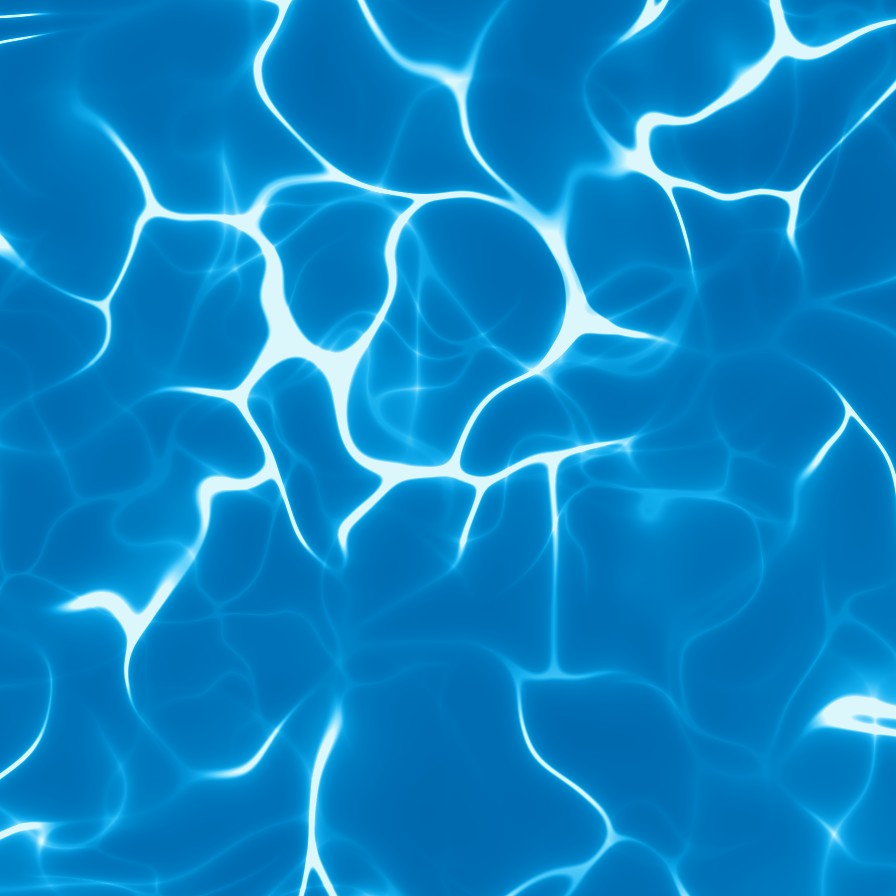
This texture is drawn by a Shadertoy shader. Its source:

```glsl
// Sunlit pool water: a web of bright caustic lines over deep blue
const vec3 DEEP  = vec3(0.00, 0.37, 0.64);
const vec3 BLUE  = vec3(0.00, 0.42, 0.69);
const vec3 AZURE = vec3(0.00, 0.49, 0.76);
const vec3 CLEAR = vec3(0.00, 0.57, 0.83);
const vec3 CYAN  = vec3(0.07, 0.68, 0.93);
const vec3 PALE  = vec3(0.39, 0.82, 0.98);
const vec3 GLINT = vec3(0.86, 0.97, 0.99);

vec2 hash2(vec2 p) {
    vec2 q = vec2(dot(p, vec2(127.1, 311.7)), dot(p, vec2(269.5, 183.3)));
    return fract(sin(q) * 43758.5453);
}

// Two independent channels of smooth value noise
vec2 noise2(vec2 p) {
    vec2 i = floor(p), f = fract(p);
    vec2 u = f * f * f * (f * (f * 6.0 - 15.0) + 10.0);
    vec2 low  = mix(hash2(i), hash2(i + vec2(1, 0)), u.x);
    vec2 high = mix(hash2(i + vec2(0, 1)), hash2(i + vec2(1, 1)), u.x);
    return mix(low, high, u.y);
}

// Bends straight cell walls into flowing curves
vec2 ripple(vec2 p, float amount) {
    vec2 wide = noise2(p * 0.9 + 3.7) - 0.5;
    vec2 fine = noise2(p * 2.1 + wide + 11.3) - 0.5;
    return p + amount * (wide + 0.32 * fine);
}

// Distance to the nearest cell wall, with corners rounded by a soft minimum
float wallDistance(vec2 p, float roundness) {
    vec2 cell = floor(p), f = fract(p);
    vec2 nearCell = vec2(0.0), nearest = vec2(0.0);
    float best = 9.0;
    for (int y = -1; y <= 1; y++)
    for (int x = -1; x <= 1; x++) {
        vec2 g = vec2(x, y);
        vec2 r = g + 0.06 + 0.88 * hash2(cell + g) - f;
        if (dot(r, r) < best) {
            best = dot(r, r);
            nearest = r;
            nearCell = g;
        }
    }
    float sum = 0.0;
    for (int y = -2; y <= 2; y++)
    for (int x = -2; x <= 2; x++) {
        vec2 g = nearCell + vec2(x, y);
        vec2 r = g + 0.06 + 0.88 * hash2(cell + g) - f;
        vec2 gap = r - nearest;
        if (dot(gap, gap) > 1e-4) {
            float d = dot(0.5 * (r + nearest), normalize(gap));
            sum += exp(-roundness * d);
        }
    }
    return max(-log(sum) / roundness, 0.0);
}

// Light of one bright web: halo, inner glow, sharp core and swollen lenses
float brightWeb(vec2 p) {
    float d = wallDistance(ripple(p, 1.0), 28.0);
    vec2 n = noise2(p * 1.15 + 21.0);
    float power = smoothstep(0.22, 0.78, n.x);
    float lens = smoothstep(0.74, 0.96, n.y) * power;
    float width = 0.006 + 0.014 * power + 0.085 * lens;
    float halo = 0.26 * (0.45 + 0.55 * power) * exp(-d / 0.15);
    float glow = 0.38 * (0.15 + 0.85 * power) * exp(-d / 0.05);
    float core = 0.52 * power * power * smoothstep(width + 0.016, width - 0.010, d);
    float rim = exp(-abs(d - width) / 0.012);
    return halo + glow + core * mix(1.0, 0.5 + 0.4 * rim, lens);
}

// Light of one faint, out-of-focus web
float faintWeb(vec2 p, float bend) {
    float d = wallDistance(ripple(p, bend), 22.0);
    float power = smoothstep(0.25, 0.8, noise2(p * 0.8 + 47.0).x);
    return power * (0.15 * exp(-d / 0.13) + 0.20 * exp(-d / 0.035));
}

vec3 waterColor(float light) {
    vec3 c = mix(DEEP, BLUE, clamp(light / 0.20, 0.0, 1.0));
    c = mix(c, AZURE, clamp((light - 0.20) / 0.20, 0.0, 1.0));
    c = mix(c, CLEAR, clamp((light - 0.40) / 0.15, 0.0, 1.0));
    c = mix(c, CYAN,  clamp((light - 0.55) / 0.15, 0.0, 1.0));
    c = mix(c, PALE,  clamp((light - 0.70) / 0.17, 0.0, 1.0));
    return mix(c, GLINT, clamp((light - 0.87) / 0.20, 0.0, 1.0));
}

void mainImage(out vec4 fragColor, in vec2 fragCoord) {
    vec2 uv = fragCoord / iResolution.y;

    // Slow shifts in depth
    float light = 0.05 + 0.17 * noise2(uv * 4.0 + 5.0).x
                + 0.07 * noise2(ripple(uv * 9.0, 1.2)).y;

    // Main web, then softer webs behind it
    light += brightWeb(uv * 5.2 + 8.0);
    light += faintWeb(uv * 4.1 + 31.0, 1.4);
    light += 0.7 * faintWeb(uv * 7.5 + 63.0, 1.2);

    fragColor = vec4(waterColor(light), 1.0);
}
```
